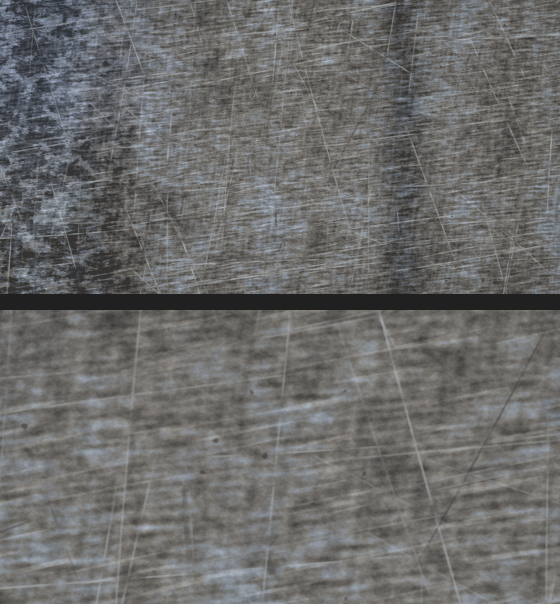
Top, the full canvas; bottom, a detail of the centre.
Reproduce this texture procedurally as a WebGL 2 fragment shader.

```glsl
#version 300 es
precision highp float;
// Worn sheet metal: mottled warm and blue-grey patina, dark stains, fine hairlines and long scratches.
uniform vec2 u_resolution;
out vec4 fragColor;

float hash(vec2 p) {
    vec3 q = fract(p.xyx * 0.1031);
    q += dot(q, q.yzx + 33.33);
    return fract((q.x + q.y) * q.z);
}

vec2 rotate(vec2 p, float angle) {
    float c = cos(angle), s = sin(angle);
    return vec2(c * p.x + s * p.y, c * p.y - s * p.x);
}

float corner(vec2 cell, vec2 offset) {
    float angle = 6.2832 * hash(cell + 57.0);
    return dot(vec2(cos(angle), sin(angle)), offset);
}

// Gradient noise, roughly -0.7 to 0.7
float noise(vec2 p) {
    vec2 i = floor(p), f = p - i;
    vec2 u = f * f * f * (f * (f * 6.0 - 15.0) + 10.0);
    vec2 e = vec2(1.0, 0.0);
    return mix(mix(corner(i, f), corner(i + e, f - e), u.x),
               mix(corner(i + e.yx, f - e.yx), corner(i + 1.0, f - 1.0), u.x), u.y);
}

float fbm(vec2 p) {
    float sum = 0.0, gain = 0.6;
    for (int i = 0; i < 4; i++) {
        sum += gain * noise(p);
        p = rotate(p, 0.6) * 2.03 + 11.7;
        gain *= 0.7;
    }
    return sum;
}

// Randomly placed, slightly bent lines around one main direction
float scratches(vec2 p, int count, float seed, float angle, float spread, float reach, float width) {
    float aspect = u_resolution.x / u_resolution.y, pixel = 1.0 / u_resolution.y, sum = 0.0;
    for (int i = 0; i < count; i++) {
        vec2 id = vec2(float(i) * 3.0 + 1.0, seed);
        vec2 center = vec2(aspect * hash(id), hash(id + 17.0));
        float pick = hash(id + 31.0);
        vec2 q = rotate(p - center, angle + spread * (hash(id + 43.0) - 0.5));
        q.y += (hash(id + 71.0) - 0.5) * 0.14 * q.x * q.x;
        float extent = reach * mix(0.25, 1.0, pick * pick);
        float line = 1.0 - smoothstep(max(0.0, width - pixel), width + pixel, abs(q.y));
        line *= 1.0 - smoothstep(0.6 * extent, extent, abs(q.x));
        if (line > 0.0) {
            float wear = smoothstep(-0.5, 0.25, noise(vec2(q.x * 26.0, seed + float(i) * 5.3)));
            sum += line * wear * mix(0.3, 1.0, hash(id + 89.0));
        }
    }
    return min(sum, 1.0);
}

void main() {
    vec2 p = gl_FragCoord.xy / u_resolution.y;
    float aspect = u_resolution.x / u_resolution.y;
    float x = p.x / aspect;

    // Broad patina, blotches and grain
    float patches = fbm(p * 5.0 + 3.0);
    float blotches = fbm(p * vec2(17.0, 21.0) + 8.0);
    float grain = fbm(p * vec2(48.0, 64.0));
    float columns = noise(vec2(p.x * 6.0, p.y * 0.9) + 9.0);
    float tone = 0.445 + 0.14 * patches + 0.12 * blotches + 0.17 * grain + 0.07 * columns;

    // Dark vertical stain and mottled left side
    float wobble = 0.02 * noise(p * vec2(9.0, 5.0)) + 0.02 * blotches;
    float stain = exp(-pow((x - 0.72 + wobble) / 0.037, 2.0));
    tone -= stain * (0.14 + 0.1 * patches);
    float leftSide = 1.0 - smoothstep(0.05, 0.38, x + 0.15 * patches);
    float flakes = smoothstep(-0.12, 0.2, fbm(p * vec2(15.0, 21.0) + 40.0) + 0.3 * patches);
    tone += leftSide * mix(-0.13, 0.07, flakes);
    tone -= 0.09 * exp(-pow((x - 0.17 + wobble) / 0.06, 2.0)) * (1.0 - smoothstep(0.2, 0.8, p.y));

    // Brushed hairlines, nearly level and rising to the right
    float hair = noise(rotate(p, 0.1) * vec2(13.0, 135.0));
    hair += 0.7 * noise(rotate(p, 0.02) * vec2(20.0, 105.0));
    tone += 0.14 * hair * (1.0 + 0.8 * patches);
    tone += 0.08 * smoothstep(0.2, 0.45, noise(rotate(p, 0.2) * vec2(6.0, 120.0) + 5.0));
    tone += 0.07 * noise(rotate(p, 1.45) * vec2(9.0, 95.0) + 30.0);

    // Fade toward the corners
    vec2 fromCenter = vec2(x, p.y) - 0.5;
    tone -= 0.14 * dot(fromCenter, fromCenter);

    // Warm and cool tints
    float cool = 0.5 * patches + 0.5 * blotches + 0.3 * grain + 0.35 * hair + 0.4 * columns;
    cool = smoothstep(-0.05, 0.4, cool + 0.2 * leftSide + 0.1 * stain);
    vec3 tint = mix(vec3(1.025, 1.0, 0.96), vec3(0.95, 1.0, 1.06), cool);
    tint = mix(tint, vec3(0.92, 1.0, 1.16), 0.8 * leftSide * smoothstep(0.25, 0.75, p.y));
    vec3 color = max(tone, 0.2) * tint;

    // Rusty spots and small pits
    float rust = smoothstep(0.48, 0.65, fbm(p * 9.0 + 70.0));
    float pits = smoothstep(0.5, 0.6, noise(p * 55.0 + 15.0));
    color = mix(color, vec3(0.23, 0.2, 0.18), 0.6 * max(rust, pits));

    // Dark gouges with a bright rim, and faint dark lines
    float gouge = scratches(p, 14, 5.0, 1.4, 0.5, 0.07, 0.0025);
    float rim = scratches(p - vec2(0.006, 0.0), 14, 5.0, 1.4, 0.5, 0.07, 0.001);
    float shade = scratches(p, 22, 61.0, -0.2, 2.6, 0.3, 0.0012);
    color = mix(color, vec3(0.23, 0.22, 0.22), 0.6 * max(gouge, 0.8 * shade));

    // Bright scratches by direction
    float level = scratches(p, 80, 12.0, 0.13, 0.2, 0.55, 0.0012);
    float upright = scratches(p, 28, 23.0, 1.46, 0.24, 0.55, 0.0014);
    float falling = scratches(p, 18, 37.0, -1.2, 0.24, 0.6, 0.0015);
    float slanted = scratches(p, 14, 48.0, -0.55, 0.5, 0.4, 0.0012);
    float bright = max(max(level, 0.85 * upright), max(0.9 * falling, 0.8 * slanted));
    color = mix(color, vec3(0.69, 0.71, 0.72), 0.75 * max(bright, 0.7 * rim));

    fragColor = vec4(clamp(color, 0.0, 1.0), 1.0);
}
```
